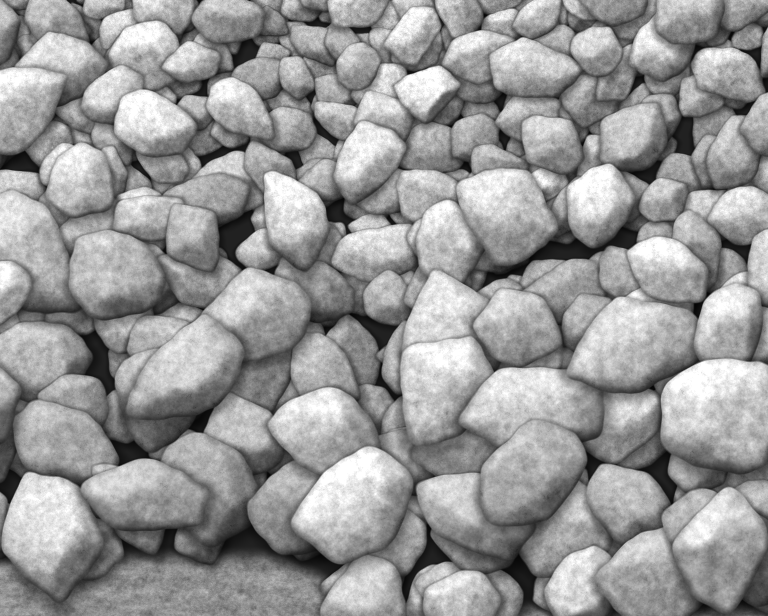
Write a Shadertoy shader that draws this texture.

```glsl
#define VANISH_Y 1.71      // height where stone size shrinks to zero
#define CELL_SIZE 0.105    // cell size per unit of distance to that point
#define STONE_RADIUS 0.60
#define SIDES 7
#define CORNER 13.0        // higher gives sharper corners and facet edges
#define AMBIENT 0.31
#define DIFFUSE 0.62
#define SHADOW 0.46
#define GRAIN 0.30
#define GAP_SHADE 0.13
#define LIGHT vec3(-0.28, 0.60, 0.75)

const float TAU = 6.2831853;

vec2 hash2(vec2 p) {
    vec3 q = fract(p.xyx * vec3(0.1031, 0.1030, 0.0973));
    q += dot(q, q.yzx + 33.33);
    return fract((q.xx + q.yz) * q.zy);
}

mat2 rotation(float angle) {
    float c = cos(angle), s = sin(angle);
    return mat2(c, s, -s, c);
}

float gradientDot(vec2 cell, vec2 offset) {
    float angle = TAU * hash2(cell).x;
    return dot(vec2(cos(angle), sin(angle)), offset);
}

float gradientNoise(vec2 p) {
    vec2 i = floor(p), f = fract(p);
    vec2 u = f * f * f * (f * (f * 6.0 - 15.0) + 10.0);
    vec2 e = vec2(1.0, 0.0);
    return mix(mix(gradientDot(i, f), gradientDot(i + e, f - e), u.x),
               mix(gradientDot(i + e.yx, f - e.yx), gradientDot(i + 1.0, f - 1.0), u.x), u.y);
}

float fbm(vec2 p) {
    float sum = 0.0, amplitude = 0.5;
    for (int i = 0; i < 4; i++) {
        sum += amplitude * gradientNoise(p);
        p = rotation(0.6) * p * 2.1 + 7.3;
        amplitude *= 0.68;
    }
    return sum;
}

// Conformal map: equal cells that shrink with distance
vec2 toPile(vec2 uv) {
    vec2 v = vec2(uv.x, VANISH_Y - uv.y);
    return vec2(atan(v.x, v.y), -log(length(v))) / CELL_SIZE;
}

vec2 toScreen(vec2 p) {
    p *= CELL_SIZE;
    return vec2(0.0, VANISH_Y) + exp(-p.y) * vec2(sin(p.x), -cos(p.x));
}

// Bare earth at the lower left, positive inside
float earth(vec2 uv) {
    return 0.085 * smoothstep(0.02, -0.2, uv.x) - uv.y;
}

// Paints one faceted stone and its contact shadow over the shade below
void addStone(inout float shade, vec2 v, vec2 id, vec3 light, float pixel, float depthShade) {
    vec2 shape = hash2(id + 31.7), look = hash2(id + 67.1);
    float radius = STONE_RADIUS * mix(0.72, 1.18, shape.x);
    float stretch = mix(1.0, 1.3, shape.y);
    mat2 turn = rotation((look.x - 0.5) * 2.4);
    vec2 q = turn * v / (radius * vec2(stretch, 1.0 / stretch));
    if (dot(q, q) > 3.2) return;
    q += 0.05 * vec2(gradientNoise(v * 5.0 + id * 3.1), gradientNoise(v * 5.0 - id * 2.3));

    // Soft maximum of side planes gives the outline, soft minimum the facets
    vec2 tilt = (hash2(id + 11.9) - 0.5) * 0.8;
    float weight = exp(-CORNER * (0.38 - dot(q, tilt)));
    vec2 slope = tilt * weight;
    float outline = 0.0;
    for (int i = 0; i < SIDES; i++) {
        vec2 h = hash2(id * 1.7 + float(i) * 9.13 + 3.0);
        float angle = TAU * (float(i) + 0.8 * h.x) / float(SIDES);
        vec2 dir = vec2(cos(angle), sin(angle));
        float inside = mix(0.74, 1.02, h.y) - dot(q, dir);
        float steep = mix(0.5, 1.5, fract(h.x * 7.0 + h.y * 5.0));
        float w = exp(-CORNER * max(steep * inside, -0.5));
        outline += exp(-CORNER * inside);
        slope += dir * steep * w;
        weight += w;
    }
    float d = log(outline) / CORNER;

    // Contact shadow, wider on the side away from the light
    float away = 0.5 - 0.5 * dot(normalize(v + 1e-4), normalize(light.xy));
    shade *= mix(1.0 - SHADOW, 1.0, smoothstep(-0.04, mix(0.06, 0.32, away), d));
    float edge = pixel / radius;
    if (d > edge) return;

    // Worn surface: bumps, mottling, pale and dark scratches
    vec2 s = v * 4.0 + id * 5.7;
    vec2 bump = vec2(fbm(s * 1.3), fbm(s * 1.3 + 41.0));
    vec3 normal = normalize(vec3((slope / weight) * turn + 0.55 * bump, 1.0));
    float lit = AMBIENT + DIFFUSE * max(dot(normal, light), 0.0);
    float mottle = fbm(s * 2.3 + 19.0);
    float scratch = 1.0 - smoothstep(0.0, 0.05, abs(gradientNoise(s * vec2(0.5, 0.9) + bump)));
    float stone = lit * mix(0.86, 1.14, look.y) * (1.0 + GRAIN * mottle);
    stone += scratch * 0.10 * (mottle - 0.15);
    stone *= mix(1.0 - 0.42 * (0.3 + away), 1.0, smoothstep(0.02, -0.13, d));
    shade = mix(shade, stone * depthShade, smoothstep(edge, -edge, d));
}

void mainImage(out vec4 fragColor, in vec2 fragCoord) {
    vec2 uv = (fragCoord - vec2(0.5 * iResolution.x, 0.0)) / iResolution.y;
    vec2 p = toPile(uv);
    float pixel = 1.0 / (iResolution.y * CELL_SIZE * length(uv - vec2(0.0, VANISH_Y)));
    vec3 light = normalize(LIGHT);
    light.xy = rotation(-p.x * CELL_SIZE) * light.xy;

    // Dark gaps and dusty earth beneath the stones
    float dust = 0.56 + 0.25 * fbm(uv * vec2(25.0, 45.0)) + 0.2 * fbm(uv * 110.0);
    float shade = mix(GAP_SHADE, dust, smoothstep(-0.03, 0.01, earth(uv)));

    // Three layers, small to large, each painted from far to near
    for (int layer = 0; layer < 3; layer++) {
        float level = float(layer);
        float density = 1.5 - 0.27 * level;
        vec2 g = p * density + level * vec2(37.4, 53.7) + 100.0;
        for (int j = 1; j >= -1; j--)
        for (int i = -1; i <= 1; i++) {
            vec2 id = floor(g) + vec2(i, j);
            vec2 seed = id + level * 131.0;
            vec2 center = id + 0.5 + 0.6 * (hash2(seed) - 0.5);
            vec2 place = toScreen(p + (center - g) / density);
            bool present = layer < 2 || hash2(seed + 5.3).x < 0.68;
            if (present && earth(place) < -0.01)
                addStone(shade, g - center, seed, light, pixel * density, 0.84 + 0.08 * level);
        }
    }
    fragColor = vec4(vec3(clamp(shade, 0.0, 1.0)), 1.0);
}
```
